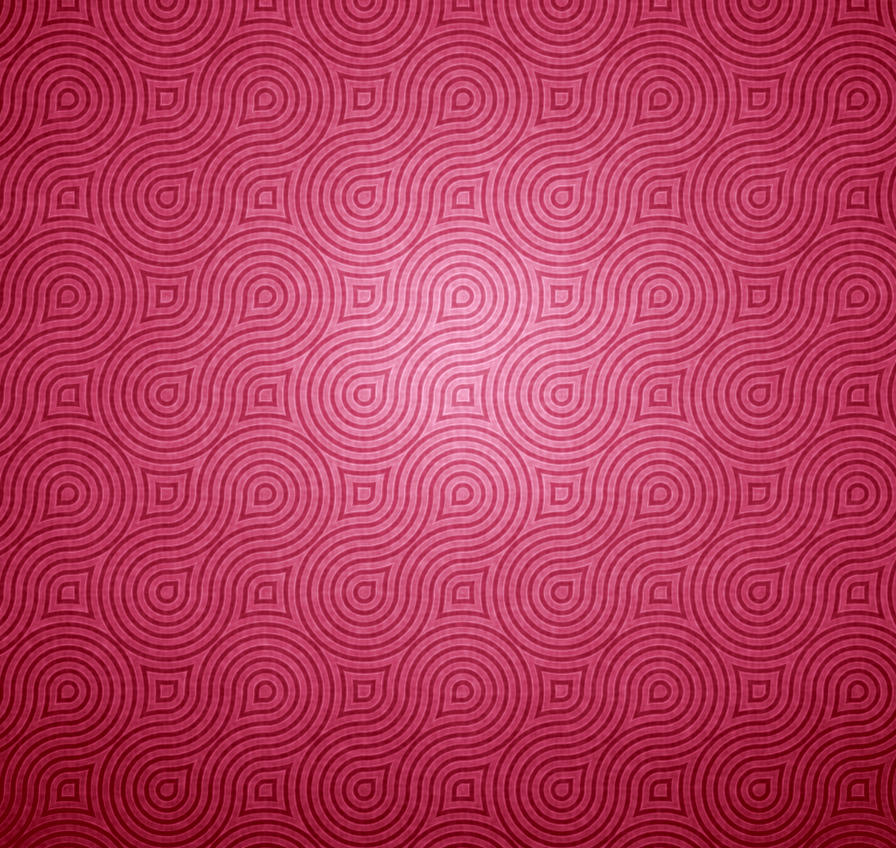
Write a Shadertoy shader that draws this pattern.

```glsl
// Embossed rose ripples: concentric rings on a checkerboard of centres, where
// every second ring pair is joined by an S-bend into linked teardrops.
// A strong off-centre glow, dark corners and a worn cloth grain lie on top.

#define CELLS_DOWN 8.59              // half-repeats down the canvas
#define ORIGIN vec2(0.690, 1.003)    // first ring centre, in cells from top left
#define RINGS 8.5                    // rings per cell
#define BAND 0.56                    // raised share of each ring
#define LINE 0.12                    // width of the bright rims
#define GLOW_CENTRE vec2(0.55, 0.59) // in canvas heights
#define THREADS 170.0                // cloth threads per canvas height
#define GRAIN 0.20                   // strength of the cloth
#define DEEP vec3(0.46, 0.00, 0.085)
#define ROSE vec3(0.77, 0.235, 0.39)
#define PALE vec3(0.94, 0.62, 0.755)

vec2 hash2(vec2 p) {
    vec3 q = fract(p.xyx * vec3(0.1031, 0.1030, 0.0973));
    q += dot(q, q.yzx + 33.33);
    return fract((q.xx + q.yz) * q.zy);
}

// Distance to the nearest scattered point
float cellular(vec2 p) {
    vec2 id = floor(p), f = fract(p);
    float nearest = 2.0;
    for (int y = -1; y <= 1; y++)
        for (int x = -1; x <= 1; x++) {
            vec2 o = vec2(x, y);
            nearest = min(nearest, length(o + hash2(id + o) - f));
        }
    return nearest;
}

// 0 at ring centres, 1 at the small squares between them
float ringField(vec2 p) {
    vec2 id = mod(floor(p), 2.0), f = fract(p);
    float mainDiagonal = min(length(f), length(f - 1.0));
    float crossDiagonal = min(length(f - vec2(1, 0)), length(f - vec2(0, 1)));
    bool joined = id.x > 0.5 && id.y < 0.5;
    if (joined) return 1.0 - mainDiagonal;
    return id.x == id.y ? mainDiagonal : crossDiagonal;
}

// Bright rim at a given phase of the ring cycle
float rim(float phase, float at, float soft) {
    float d = abs(fract(phase - at + 0.5) - 0.5);
    return 1.0 - smoothstep(0.5 * LINE - 0.5 * soft, 0.5 * LINE + soft, d);
}

// Raised band, dark groove and two rims
float relief(float r, float soft) {
    float phase = r * RINGS;
    float d = abs(fract(phase - 0.5 * BAND + 0.5) - 0.5);
    float band = 1.0 - smoothstep(-soft, soft, d - 0.5 * BAND);
    float outer = rim(phase, 0.0, soft) * smoothstep(0.03, 0.07, r);
    float inner = rim(phase, BAND - 0.06, soft);
    return mix(-0.23, 0.06, band) + 0.23 * outer + 0.08 * inner;
}

// Irregular crossed threads plus speckle
float cloth(vec2 p) {
    float warp = cellular(p * THREADS * vec2(1.0, 0.25));
    float weft = cellular(p * THREADS * vec2(0.25, 1.0) + 40.0);
    float speckle = cellular(p * THREADS + 90.0);
    return 0.5 * (warp + weft) + 0.5 * speckle - 0.68;
}

void mainImage(out vec4 fragColor, in vec2 fragCoord) {
    vec2 uv = fragCoord / iResolution.y;
    vec2 p = vec2(uv.x, 1.0 - uv.y) * CELLS_DOWN - ORIGIN;
    float soft = max(0.08, 0.65 * RINGS * CELLS_DOWN / iResolution.y);

    // Glow, dark corners and faint stains
    float d = length(uv - GLOW_CENTRE);
    float light = 0.77 - 0.78 * d + 0.19 * exp(-18.0 * d * d);
    light -= 0.10 * smoothstep(0.30, 0.0, uv.y) + 0.08 * smoothstep(0.5, 0.85, d);
    light += 0.06 * (cellular(uv * 9.0) - 0.45);

    // Tone to colour
    float tone = light + relief(ringField(p), soft) + GRAIN * cloth(uv);
    vec3 color = mix(DEEP, ROSE, clamp(tone * 2.0, -0.2, 1.0));
    color = mix(color, PALE, clamp(tone * 2.0 - 1.0, 0.0, 1.4));
    fragColor = vec4(clamp(color, 0.0, 1.0), 1.0);
}
```
